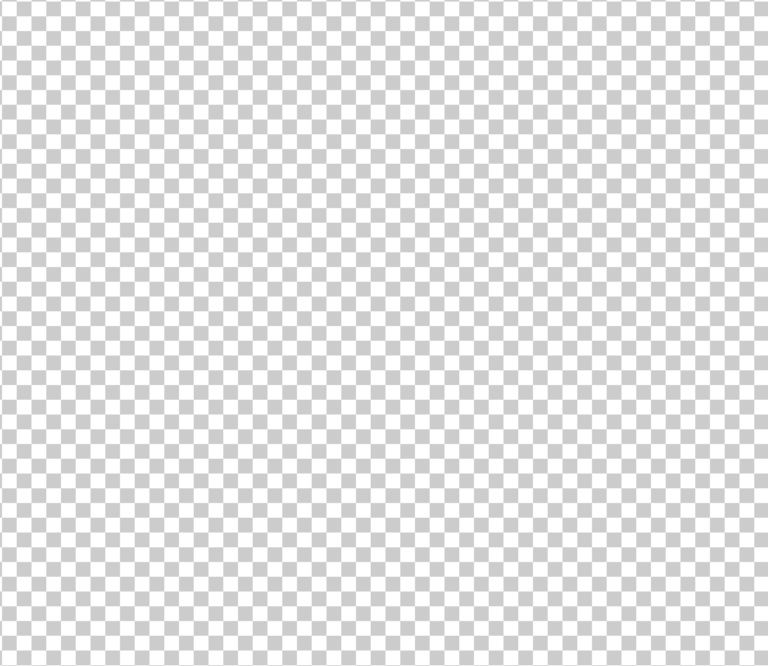
Give the GLSL for this pattern, as a Shadertoy shader.

```glsl
// Signed distance to the nearest cell edge: positive in even cells, negative in odd ones
vec2 edgeDistance(vec2 p) {
    return 0.5 - abs(mod(p + 0.5, 2.0) - 1.0);
}

void mainImage(out vec4 fragColor, in vec2 fragCoord) {
    // Square cells, 52.07 across the canvas width
    float cellsPerPixel = 52.07 / iResolution.x;
    vec2 cell = fragCoord * cellsPerPixel - vec2(0.136, 0.05);

    // Soft square wave on each axis; their product is the checkerboard
    float softness = max(0.045, 0.5 * cellsPerPixel);
    vec2 wave = clamp(edgeDistance(cell) / softness, -1.0, 1.0);
    float checker = 0.5 + 0.5 * wave.x * wave.y;

    // Light grey to white
    fragColor = vec4(vec3(mix(0.8, 1.0, checker)), 1.0);
}
```
